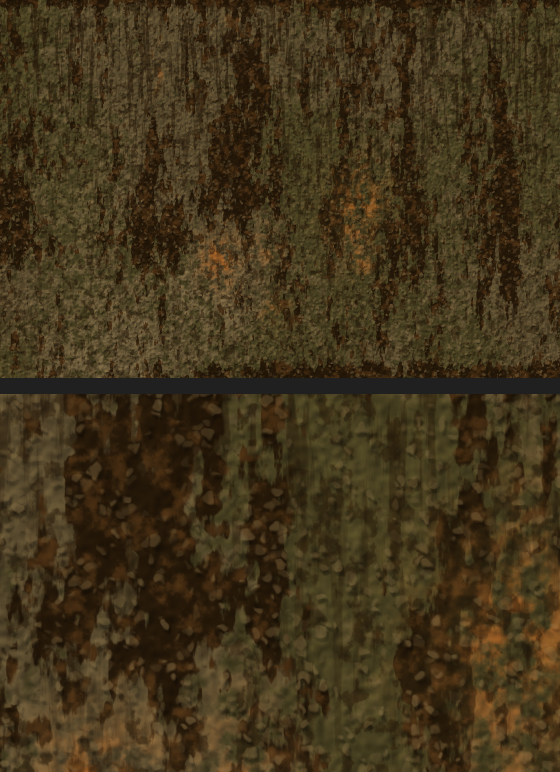
Top, the full canvas; bottom, a detail of the centre.
Reproduce this texture procedurally as a Shadertoy shader.

```glsl
// Weathered olive paint on metal, with dripping dark rust, ochre blooms and gritty specks.
#define GRIT_SCALE 105.0
#define GRIT_SHARE 0.42
#define RUST_LEVEL 0.21
#define RUST_SOFTNESS 0.07
#define HAIR_STRENGTH 0.55
#define PIT_STRENGTH 0.50
#define RELIEF 0.85

const vec3 OLIVE = vec3(0.285, 0.255, 0.130);
const vec3 KHAKI = vec3(0.345, 0.290, 0.180);
const vec3 PALE  = vec3(0.430, 0.365, 0.240);
const vec3 RUST  = vec3(0.135, 0.083, 0.025);
const vec3 UMBER = vec3(0.235, 0.145, 0.055);
const vec3 OCHRE = vec3(0.600, 0.345, 0.130);
const vec3 SAND  = vec3(0.560, 0.460, 0.290);

// Stains: centre x, top, bottom, half width
const vec4 STAINS[7] = vec4[7](
    vec4(0.62, 0.98, 0.36, 0.095), vec4(1.33, 0.88, 0.15, 0.075),
    vec4(1.07, 0.86, 0.20, 0.050), vec4(0.41, 0.72, 0.25, 0.085),
    vec4(0.05, 0.70, 0.28, 0.085), vec4(0.68, 0.96, 0.62, 0.030),
    vec4(0.90, 0.78, 0.28, 0.045));

// Blooms: centre x, y, radius, strength
const vec4 BLOOMS[6] = vec4[6](
    vec4(0.58, 0.31, 0.050, 1.00), vec4(0.95, 0.45, 0.075, 0.85),
    vec4(0.73, 0.18, 0.035, 0.55), vec4(0.95, 0.30, 0.035, 0.45),
    vec4(0.61, 0.93, 0.022, 0.60), vec4(0.71, 0.34, 0.040, 0.45));

float hash(vec2 p) {
    vec3 q = fract(p.xyx * 0.1031);
    q += dot(q, q.yzx + 33.33);
    return fract((q.x + q.y) * q.z);
}

float noise(vec2 p) {
    vec2 i = floor(p), f = fract(p);
    f = f * f * (3.0 - 2.0 * f);
    return mix(mix(hash(i), hash(i + vec2(1, 0)), f.x),
               mix(hash(i + vec2(0, 1)), hash(i + vec2(1, 1)), f.x), f.y);
}

float fbm(vec2 p) {
    float sum = 0.0, gain = 0.5;
    for (int i = 0; i < 4; i++) {
        sum += gain * noise(p);
        p = p * 2.03 + 17.3;
        gain *= 0.5;
    }
    return sum / 0.9375;
}

// Tapered drips: narrow at the top, broad near the bottom
float stainField(vec2 p) {
    float field = 0.0;
    for (int i = 0; i < 7; i++) {
        vec4 s = STAINS[i];
        float t = (p.y - s.z) / (s.y - s.z);
        float d = (p.x - s.x) / (s.w * mix(1.0, 0.28, smoothstep(0.2, 0.75, t)));
        float ends = smoothstep(-0.1, 0.25, t) * smoothstep(1.1, 0.75, t);
        field = max(field, ends * exp(-d * d));
    }
    return field;
}

float bloomField(vec2 p) {
    float field = 0.0;
    for (int i = 0; i < 6; i++) {
        vec2 d = (p - BLOOMS[i].xy) * vec2(1.0, 0.75) / BLOOMS[i].z;
        field += BLOOMS[i].w * exp(-dot(d, d));
    }
    return field;
}

float glow(vec2 p, vec2 centre, float radius) {
    vec2 d = (p - centre) / radius;
    return exp(-dot(d, d));
}

// Scattered irregular specks, one candidate per cell
float grit(vec2 p, float soft) {
    p = p * GRIT_SCALE + 0.7 * vec2(noise(p * 150.0), noise(p * 150.0 + 41.0));
    vec2 cell = floor(p);
    float cover = 0.0;
    for (int y = -1; y <= 1; y++)
    for (int x = -1; x <= 1; x++) {
        vec2 c = cell + vec2(x, y);
        vec2 centre = c + vec2(hash(c + 3.1), hash(c + 71.7));
        float kind = hash(c + 137.0);
        float radius = mix(0.18, 0.50, hash(c + 211.0));
        float disc = smoothstep(radius + soft, radius - soft, length(p - centre));
        cover = max(cover, disc * step(kind, GRIT_SHARE) * (0.25 + 0.75 * kind / GRIT_SHARE));
    }
    return cover;
}

void mainImage(out vec4 fragColor, in vec2 fragCoord) {
    vec2 p = fragCoord / iResolution.y;
    float soft = 0.12 + 0.5 * GRIT_SCALE / iResolution.y;
    float patches = fbm(p * vec2(5.0, 3.5) + 9.0);
    float rough = fbm(p * 75.0);
    float fine = fbm(p * vec2(85.0, 30.0) + 5.0);
    float upper = smoothstep(0.3, 0.8, p.y);

    // Faded paint and chalky areas
    vec3 color = mix(OLIVE, KHAKI, smoothstep(0.35, 0.65, patches + 0.7 * (rough - 0.5)));
    float chalk = glow(p, vec2(0.30, 0.07), 0.17) + glow(p, vec2(0.57, 0.25), 0.14)
                + 0.6 * glow(p, vec2(0.27, 0.46), 0.14);
    color = mix(color, PALE, clamp(chalk * smoothstep(0.3, 0.65, rough), 0.0, 0.8));

    // Ochre blooms and one thin run
    vec2 warped = p + 0.06 * (vec2(fbm(p * 14.0), fbm(p * 14.0 + 31.0)) - 0.5);
    vec2 run = (warped - vec2(0.412, 0.81)) / vec2(0.008, 0.06);
    float bloom = bloomField(warped) + 0.6 * exp(-dot(run, run));
    color = mix(color, OCHRE, clamp(bloom * smoothstep(0.28, 0.68, rough), 0.0, 0.85));

    // Hairline drips above, pits below
    float hair = smoothstep(0.50, 0.70, fbm(p * vec2(120.0, 13.0)));
    float pits = smoothstep(0.52, 0.70, fbm(p * vec2(95.0, 75.0) + 60.0));
    color = mix(color, RUST, HAIR_STRENGTH * hair * mix(0.35, 1.0, upper));
    color = mix(color, RUST, PIT_STRENGTH * pits);

    // Ragged rust, also along the top and bottom rims
    float rim = smoothstep(0.055, 0.01, p.y) * smoothstep(0.1, 0.8, p.x)
              + 0.8 * smoothstep(0.965, 1.0, p.y);
    float tear = fbm(p * vec2(26.0, 5.0) + 23.0);
    float decay = 0.50 * max(stainField(warped), rim) + 0.9 * (tear - 0.5)
                + 0.9 * (fine - 0.5) + 0.4 * (rough - 0.5) + 0.04 * upper;
    float rust = smoothstep(RUST_LEVEL - RUST_SOFTNESS, RUST_LEVEL + RUST_SOFTNESS, decay);
    vec3 rustColor = mix(RUST, UMBER, smoothstep(0.48, 0.72, rough));
    color = mix(color, rustColor, 0.93 * rust * (1.0 - 0.6 * min(bloom, 1.0)));

    // Surface relief and lit specks with shadows below them
    float slope = noise(p * 160.0) - noise(p * 160.0 + vec2(0.5, -0.6));
    color *= 1.0 + RELIEF * (0.35 * slope + 0.5 * (rough - 0.5));
    float speck = grit(p, soft);
    float shadow = grit(p + vec2(-0.002, 0.004), soft);
    color *= 1.0 - 0.28 * shadow * (1.0 - speck);
    color = mix(color, SAND, speck * mix(0.42, 0.50, rust) * mix(1.0, 0.65, upper));

    fragColor = vec4(clamp(color, 0.0, 1.0), 1.0);
}
```
